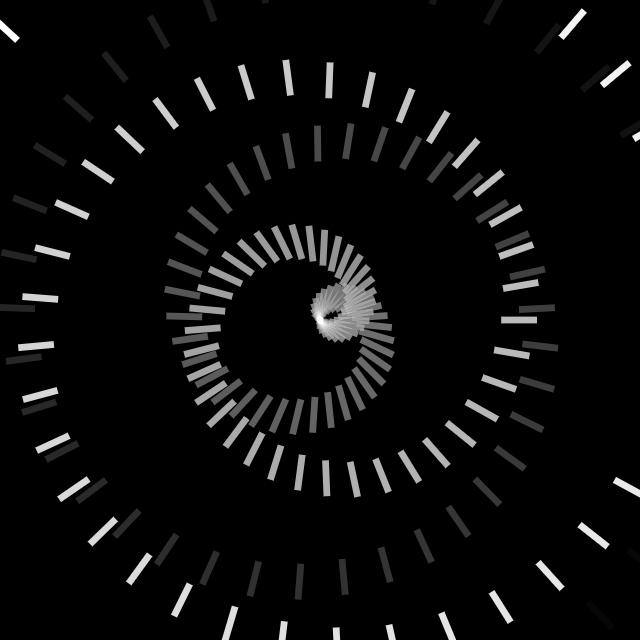
A Shadertoy shader for this background:

```glsl
// Two arms of a dashed spiral on black, one brightening and one fading outward.

const int   HALF_COUNT  = 96;               // dashes on each arm
const float RADIUS_STEP = 0.00707;          // radial distance between dashes
const float ANGLE_STEP  = radians(9.75);    // turn between dashes
const float START_ANGLE = radians(-69.0);   // direction of the middle dash
const vec2  DASH_HALF   = vec2(0.0280, 0.0053);
const float MID_GREY    = 0.5;
const float GREY_SLOPE  = 0.75;             // grey gained per unit of radius
const float BLEND_POWER = 3.0;              // softness of overlap brightening

// Signed distance to a box centred on the origin
float boxDistance(vec2 p, vec2 halfSize) {
    vec2 d = abs(p) - halfSize;
    return length(max(d, 0.0)) + min(max(d.x, d.y), 0.0);
}

// Coordinates of p along and across the given direction
vec2 toAxis(vec2 p, float angle) {
    vec2 axis = vec2(cos(angle), sin(angle));
    return vec2(dot(p, axis), dot(p, vec2(-axis.y, axis.x)));
}

// Coverage of a radial dash; a negative radius lies on the opposite side
float dashMask(vec2 p, float radius, float angle, float pixel) {
    vec2 local = toAxis(p, angle) - vec2(radius, 0.0);
    return clamp(0.5 - boxDistance(local, DASH_HALF) / pixel, 0.0, 1.0);
}

// Grey level of the whole spiral, with overlaps blended by a power sum
float spiral(vec2 p, float pixel) {
    float total = 0.0;
    for (int i = -HALF_COUNT; i <= HALF_COUNT; i++) {
        float n = float(i);
        float radius = n * RADIUS_STEP;
        float grey = clamp(MID_GREY + GREY_SLOPE * radius, 0.0, 1.0);
        float mask = dashMask(p, radius, START_ANGLE + n * ANGLE_STEP, pixel);
        total += pow(grey * mask, BLEND_POWER);
    }
    return min(pow(total, 1.0 / BLEND_POWER), 1.0);
}

void mainImage(out vec4 fragColor, in vec2 fragCoord) {
    float pixel = 1.0 / iResolution.y;
    vec2 p = (fragCoord - 0.5 * iResolution.xy) * pixel;
    fragColor = vec4(vec3(spiral(p, pixel)), 1.0);
}
```
